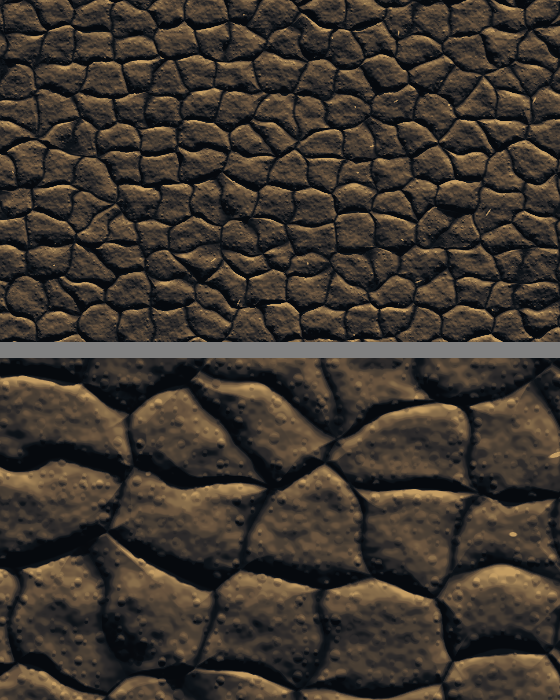
Top: the whole. Bottom: its middle third, enlarged.
Reproduce this texture procedurally as a WebGL 1 fragment shader.

```glsl
precision highp float;

// Cracked dry soil in low evening light: rows of rounded clods from a warped
// cell pattern, roughened by gradient noise and crumbs into a height field,
// which is lit and shadowed from above and coloured by a ramp of earth tones.

uniform vec2 u_resolution;

vec2 hash2(vec2 p) {
  vec3 q = fract(p.xyx * vec3(0.1031, 0.1030, 0.0973));
  q += dot(q, q.yzx + 33.33);
  return fract((q.xx + q.yz) * q.zy);
}

float cornerSlope(vec2 cell, vec2 offset) {
  float angle = 6.2832 * hash2(cell + 71.0).x;
  return dot(vec2(cos(angle), sin(angle)), offset);
}

float gradientNoise(vec2 p) {
  vec2 i = floor(p), f = fract(p);
  vec2 u = f * f * f * (f * (f * 6.0 - 15.0) + 10.0);
  vec2 x = vec2(1.0, 0.0), y = vec2(0.0, 1.0);
  float low = mix(cornerSlope(i, f), cornerSlope(i + x, f - x), u.x);
  float high = mix(cornerSlope(i + y, f - y), cornerSlope(i + 1.0, f - 1.0), u.x);
  return mix(low, high, u.y);
}

// x: distance to the nearest crack in cells, y: random value of the clod
vec2 clods(vec2 p) {
  vec2 warp = vec2(gradientNoise(p * 13.0), gradientNoise(p * 13.0 + 40.0));
  vec2 q = (p + 0.025 * warp) * vec2(9.2, 11.0) + 20.0;
  vec2 home = floor(q);
  float nearest = 9.0, second = 9.0, clodId = 0.0;
  for (int j = -1; j <= 1; j++) {
    for (int i = -1; i <= 1; i++) {
      vec2 cell = home + vec2(float(i), float(j));
      vec2 random = hash2(cell);
      vec2 r = abs(cell + 0.5 + (random - 0.5) * vec2(0.85, 0.6) - q);
      float d = pow(dot(r * r, r), 1.0 / 3.0);
      if (d < nearest) {
        second = nearest;
        nearest = d;
        clodId = random.y;
      } else {
        second = min(second, d);
      }
    }
  }
  return vec2(second - nearest, clodId);
}

// Small round bumps, one in some cells of a fine grid
float crumbs(vec2 p) {
  vec2 cell = floor(p);
  vec2 random = hash2(cell + 300.0);
  vec2 r = fract(p) - 0.5 - (random - 0.5) * 0.4;
  float radius = 0.2 + 0.1 * random.y;
  float present = step(0.5, hash2(cell + 500.0).x);
  return present * max(0.0, 1.0 - dot(r, r) / (radius * radius));
}

// x: height of the ground, y: distance to the nearest crack
vec2 ground(vec2 p) {
  vec2 clod = clods(p);
  float slopeWidth = 0.5 + 0.3 * gradientNoise(p * 6.0 + 9.0);
  float rim = 1.0 - min(clod.x / slopeWidth, 1.0);
  float h = (0.016 + 0.012 * clod.y) * (1.0 - rim * rim);
  float frequency = 15.0;
  for (int i = 0; i < 4; i++) {
    h += 0.22 / frequency * gradientNoise(p * frequency + float(i) * 17.0);
    frequency *= 1.95;
  }
  float loose = mix(1.0, 0.35, smoothstep(0.05, 0.5, clod.x));
  h += loose * (0.0035 * crumbs(p * 52.0) + 0.0018 * crumbs(p * 93.0 + 7.0));
  return vec2(h, clod.x);
}

// Sparse pale chips and straws at random angles
float flecks(vec2 p) {
  vec2 q = p * 15.0;
  vec2 cell = floor(q), random = hash2(cell + 800.0);
  float angle = 3.1416 * random.x;
  vec2 r = fract(q) - 0.5 - (random - 0.5) * 0.4;
  r = vec2(dot(r, vec2(cos(angle), sin(angle))), dot(r, vec2(-sin(angle), cos(angle))));
  float d = length(r / vec2(0.05 + 0.2 * random.y * random.y, 0.04));
  return step(0.9, hash2(cell + 900.0).x) * (1.0 - smoothstep(0.5, 1.1, d));
}

vec3 earthRamp(float t) {
  vec3 c = mix(vec3(0.025, 0.035, 0.05), vec3(0.05, 0.07, 0.09), smoothstep(0.0, 0.06, t));
  c = mix(c, vec3(0.17, 0.16, 0.16), smoothstep(0.06, 0.16, t));
  c = mix(c, vec3(0.28, 0.24, 0.20), smoothstep(0.16, 0.24, t));
  c = mix(c, vec3(0.40, 0.32, 0.24), smoothstep(0.24, 0.33, t));
  c = mix(c, vec3(0.52, 0.42, 0.29), smoothstep(0.33, 0.43, t));
  return mix(c, vec3(0.76, 0.61, 0.39), smoothstep(0.43, 0.62, t));
}

void main() {
  vec2 p = gl_FragCoord.xy / u_resolution.y;
  vec2 toSun = vec2(0.2, 0.98);
  vec2 here = ground(p);

  // Slope towards the sun, then shadow cast by higher ground on the way to it
  float slope = (here.x - ground(p + toSun * 0.003).x) / 0.003;
  float blocked = 0.0;
  for (int i = 1; i <= 7; i++) {
    float reach = 0.006 * float(i);
    blocked = max(blocked, ground(p + toSun * reach).x - here.x - 0.65 * reach);
  }

  float tone = 0.22 + 0.2 * slope + 0.06 * gradientNoise(p * 3.0 + 5.0);
  tone += 0.4 * flecks(p);
  tone *= 1.0 - 0.85 * smoothstep(0.0, 0.005, blocked);
  tone *= mix(0.3, 1.0, smoothstep(0.0, 0.14, here.y));
  gl_FragColor = vec4(earthRamp(max(tone, 0.0)), 1.0);
}
```
